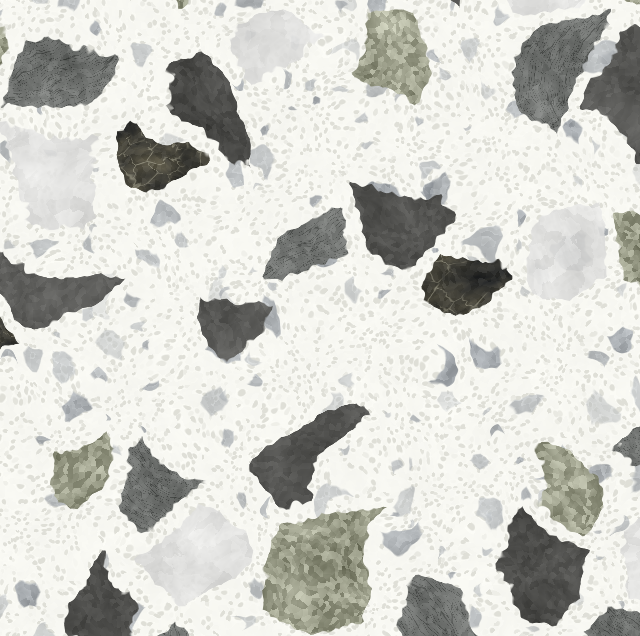
Write a WebGL 2 fragment shader that draws this texture.

```glsl
#version 300 es
precision highp float;

uniform vec2 u_resolution;
out vec4 fragColor;

const float TAU = 6.2831853;
const float STONE_SCALE = 5.2;              // large stones per canvas height
const float CHIP_SCALE = 12.5;
const float CRUMB_SCALE = 27.0;
const float FLECK_SCALE = 115.0;
const vec2 STONE_SIZE = vec2(0.27, 0.57);   // smallest and largest, in cells
const vec2 CHIP_SIZE = vec2(0.14, 0.36);
const vec2 CRUMB_SIZE = vec2(0.12, 0.30);
const float STONE_DENSITY = 0.94;
const float CHIP_DENSITY = 0.50;
const float CRUMB_DENSITY = 0.13;
const float JITTER = 0.75;
const float GAP = 0.06;
const float BEND = 1.3;
const float CHIPPING = 0.05;
const vec3 CEMENT = vec3(0.975, 0.975, 0.953);
const vec3 FLECK = vec3(0.875, 0.875, 0.845);
const vec3 CHARCOAL = vec3(0.325, 0.325, 0.315);
const vec3 SLATE = vec3(0.45, 0.46, 0.45);
const vec3 BASALT = vec3(0.25, 0.245, 0.215);
const vec3 VEIN = vec3(0.60, 0.59, 0.52);
const vec3 OLIVE = vec3(0.59, 0.60, 0.52);
const vec3 QUARTZ = vec3(0.87, 0.87, 0.865);
const vec3 HONEY = vec3(0.84, 0.83, 0.66);
const vec3 CHIP_GREY = vec3(0.63, 0.65, 0.67);
const mat2 TURN = mat2(0.8, 0.6, -0.6, 0.8);

struct Stone { float inside; float kind; float tone; vec2 local; };

vec2 hash2(vec2 p) {
    vec3 q = fract(p.xyx * vec3(0.1031, 0.1030, 0.0973));
    q += dot(q, q.yzx + 33.33);
    return fract((q.xx + q.yz) * q.zy);
}

vec2 seedPoint(vec2 cell, float seed) {
    return cell + 0.5 + JITTER * (hash2(cell + seed) - 0.5);
}

// Layered sines, roughly -1 to 1
float waves(vec2 p) {
    float sum = 0.0, gain = 0.6;
    for (int i = 0; i < 5; i++) {
        p = TURN * p * 1.9 + sin(p.yx * 1.3) * 0.7;
        sum += gain * sin(p.x) * sin(p.y + 1.7);
        gain *= 0.68;
    }
    return sum;
}

// Nearest distance, gap to the second nearest, random id
vec3 cellular(vec2 p) {
    vec3 found = vec3(9.0, 9.0, 0.0);
    for (int y = -1; y <= 1; y++) for (int x = -1; x <= 1; x++) {
        vec2 cell = floor(p) + vec2(x, y), rnd = hash2(cell + 5.3);
        float d = length(cell + rnd - p);
        if (d < found.x) found = vec3(d, found.x, fract(rnd.x * 7.0 + rnd.y * 13.0));
        else found.y = min(found.y, d);
    }
    return vec3(found.x, found.y - found.x, found.z);
}

// Bent, stretched polygon kept inside its own Voronoi cell
Stone findStone(vec2 p, vec2 sizes, float density, float seed) {
    vec2 home = floor(p), center = home;
    float nearest = 9.0, edge = 1.0;
    for (int y = -1; y <= 1; y++) for (int x = -1; x <= 1; x++) {
        vec2 cell = floor(p) + vec2(x, y), point = seedPoint(cell, seed);
        float d = length(point - p);
        if (d < nearest) { nearest = d; home = cell; center = point; }
    }
    for (int y = -1; y <= 1; y++) for (int x = -1; x <= 1; x++) {
        if (x == 0 && y == 0) continue;
        vec2 other = seedPoint(home + vec2(x, y), seed);
        edge = min(edge, dot(0.5 * (center + other) - p, normalize(other - center)) - GAP);
    }
    vec2 form = hash2(home + seed + 17.0), bent = hash2(home + seed + 31.0);
    vec2 fate = hash2(home + seed + 47.0);
    float size = mix(sizes.x, sizes.y, form.y), stretch = mix(1.0, 1.5, bent.x);
    float c = cos(TAU * form.x), s = sin(TAU * form.x);
    vec2 q = mat2(c, s, -s, c) * (p - center);
    q.y += BEND * (bent.y - 0.5) * q.x * q.x / size;
    q *= vec2(1.0 / stretch, stretch);
    for (int k = 0; k < 6; k++) {
        vec2 side = hash2(home + seed + 61.0 + 7.0 * float(k));
        float a = TAU * (float(k) + 0.7 * side.x) / 6.0;
        edge = min(edge, size * mix(0.6, 1.15, side.y) - dot(q, vec2(cos(a), sin(a))));
    }
    if (fate.x > density) edge = -1.0;
    return Stone(edge, fract(dot(home, vec2(0.7549, 0.5698)) + 0.13), fate.y, q);
}

vec3 stoneColor(Stone stone, vec2 uv, float mottle, vec3 grain) {
    float speckle = grain.z - 0.5;
    if (stone.kind < 0.30) return CHARCOAL + 0.05 * mottle + 0.07 * speckle + 0.08 * (stone.tone - 0.5);
    if (stone.kind < 0.48) {
        float scratch = 1.0 - smoothstep(0.0, 0.09, cellular(stone.local * vec2(4.0, 34.0)).y);
        return SLATE + 0.07 * mottle + 0.08 * speckle - 0.13 * scratch;
    }
    if (stone.kind < 0.60) {
        float vein = 1.0 - smoothstep(0.0, 0.10, cellular(uv * 34.0 + 0.35 * mottle).y);
        vec3 rock = BASALT + vec3(0.10, 0.09, 0.06) * mottle + 0.08 * speckle;
        return mix(rock, VEIN, vein * smoothstep(-0.5, 0.6, mottle) * 0.75);
    }
    if (stone.kind < 0.82) return OLIVE + 0.09 * mottle + 0.24 * speckle + 0.08 * (stone.tone - 0.5);
    float facet = cellular(uv * 42.0 + 0.5 * mottle).z - 0.5;
    vec3 crystal = mix(QUARTZ, HONEY, step(0.68, stone.tone) * smoothstep(-0.5, 0.6, mottle));
    return crystal + 0.07 * facet + 0.04 * mottle;
}

void main() {
    vec2 uv = gl_FragCoord.xy / u_resolution.y;
    float pixel = 1.0 / u_resolution.y;

    // Ragged outlines
    vec2 rough = uv, phase = uv;
    float frequency = 25.0, sway = 0.007;
    for (int i = 0; i < 5; i++) {
        phase = TURN * phase + 0.37;
        rough += sway * sin(frequency * phase.yx + vec2(0.0, 1.9));
        frequency *= 1.9;
        sway *= 0.55;
    }
    float mottle = waves(uv * 16.0);
    vec3 grain = cellular(rough * FLECK_SCALE);
    float nick = CHIPPING * (cellular(uv * 55.0).x - 0.45);

    // Cement with fine flecks
    float fleck = (1.0 - smoothstep(0.30, 0.55, grain.x)) * smoothstep(0.52, 0.78, grain.z);
    vec3 color = mix(CEMENT + 0.008 * mottle + 0.02 * (grain.z - 0.5), FLECK, fleck);

    // Small translucent chips
    Stone crumb = findStone(rough * CRUMB_SCALE, CRUMB_SIZE, CRUMB_DENSITY, 83.7);
    Stone chip = findStone(rough * CHIP_SCALE, CHIP_SIZE, CHIP_DENSITY, 29.4);
    vec3 chipColor = CHIP_GREY + 0.08 * mottle + 0.12 * (grain.z - 0.5);
    float crumbMask = smoothstep(-1.0, 1.0, crumb.inside / (CRUMB_SCALE * pixel));
    float chipMask = smoothstep(-1.2, 1.2, (chip.inside + nick) / (CHIP_SCALE * pixel));
    color = mix(color, chipColor, crumbMask * mix(0.4, 0.9, crumb.tone));
    color = mix(color, chipColor, chipMask * mix(0.2, 0.95, chip.tone));

    // Large stones
    Stone stone = findStone(rough * STONE_SCALE, STONE_SIZE, STONE_DENSITY, 11.6);
    float stoneMask = smoothstep(-0.8, 0.8, (stone.inside + nick) / (STONE_SCALE * pixel));
    float opacity = stone.kind < 0.82 ? 1.0 : 0.88;
    color = mix(color, stoneColor(stone, uv, mottle, grain), stoneMask * opacity);
    fragColor = vec4(clamp(color, 0.0, 1.0), 1.0);
}
```
